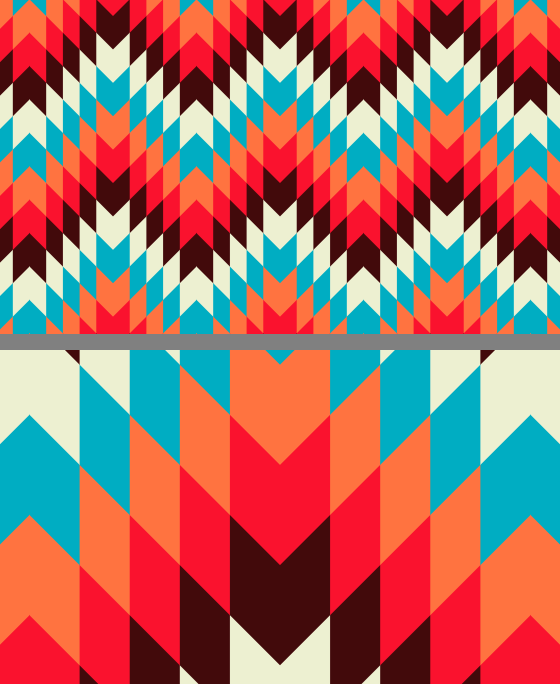
Top: the whole. Bottom: its middle third, enlarged.
This pattern is drawn by a Shadertoy shader. Its source:

```glsl
// Five band colours, in order from top to bottom
vec3 bandColour(float index) {
    float i = mod(index, 5.0);
    if (i < 0.5) return vec3(0.93, 0.94, 0.82); // cream
    if (i < 1.5) return vec3(0.00, 0.68, 0.76); // teal
    if (i < 2.5) return vec3(1.00, 0.45, 0.25); // orange
    if (i < 3.5) return vec3(0.98, 0.07, 0.18); // red
    return vec3(0.26, 0.04, 0.045);             // dark brown
}

// Bands one unit tall, blended across the nearest edge
vec3 bands(float t, float blur) {
    float edge = floor(t + 0.5);
    return mix(bandColour(edge - 1.0), bandColour(edge), smoothstep(-blur, blur, t - edge));
}

void mainImage(out vec4 fragColor, in vec2 fragCoord) {
    // One unit is a column width; the canvas is 20 units tall
    float pixel = 20.0 / iResolution.y;
    float x = (fragCoord.x - 0.5 * iResolution.x) * pixel;
    float depth = (iResolution.y - fragCoord.y) * pixel;

    // Mirrored zigzag: 0 at a downward chevron, 5 at an upward one
    float fold = abs(mod(x + 5.0, 10.0) - 5.0);
    float slant = 0.5 * (depth - 2.96 + fold);

    // Each column outward drops by one band
    float column = clamp(floor(fold + 0.5), 1.0, 4.0);
    float blur = 0.45 * pixel;
    vec3 inner = bands(slant - column + 1.0, blur);
    vec3 outer = bands(slant - column, blur);
    float side = smoothstep(-0.65 * pixel, 0.65 * pixel, fold - column);

    fragColor = vec4(mix(inner, outer, side), 1.0);
}
```
